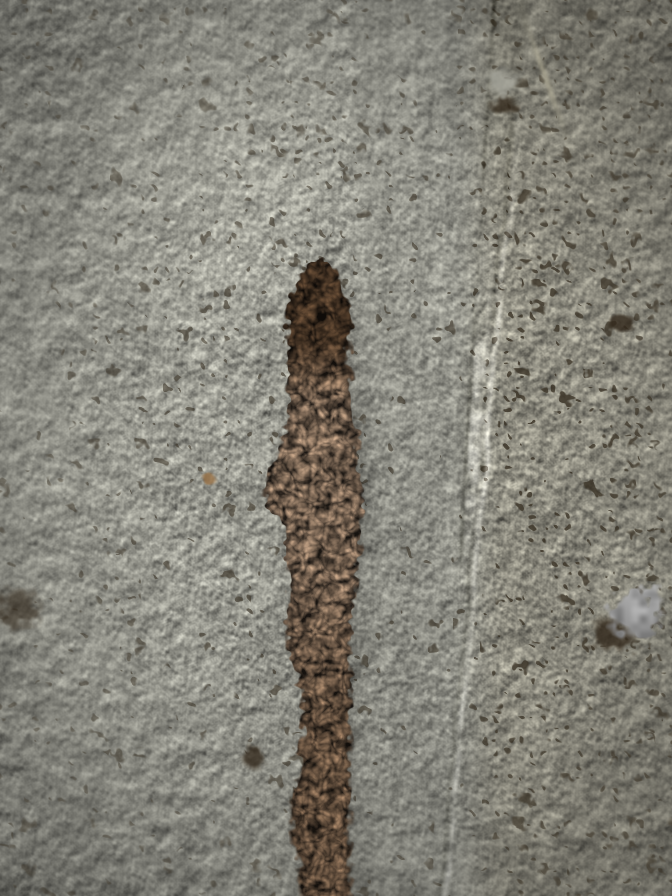
Reproduce this texture procedurally as a Shadertoy shader.

```glsl
// Weathered concrete with a crumbly, vertical mud streak and a scraped ridge.
// Noise relief lights the wall, hashed cells scatter pits, and cellular noise
// builds the mud grains; detail softens away from the centre of focus.

vec2 hash22(vec2 p) {
    vec3 q = fract(p.xyx * vec3(0.1031, 0.1030, 0.0973));
    q += dot(q, q.yzx + 33.33);
    return fract((q.xx + q.yz) * q.zy);
}

float noise(vec2 p) {
    vec2 i = floor(p), f = fract(p);
    f = f * f * (3.0 - 2.0 * f);
    float low = mix(hash22(i).x, hash22(i + vec2(1, 0)).x, f.x);
    float high = mix(hash22(i + vec2(0, 1)).x, hash22(i + 1.0).x, f.x);
    return mix(low, high, f.y);
}

// Octaves whose fine layers fade as blur goes from 0 to 1.
float fbm(vec2 p, float blur) {
    float sum = 0.0, amp = 0.5;
    for (int i = 0; i < 4; i++) {
        sum += amp * (noise(p) - 0.5);
        p = mat2(1.6, 1.2, -1.2, 1.6) * p + 7.3;
        amp *= mix(0.7, 0.45, blur);
    }
    return sum;
}

// Slope of the octave noise, as lit from above.
float relief(vec2 p, float blur) {
    return fbm(p, blur) - fbm(p + vec2(-0.1, 0.24), blur);
}

float glow(vec2 p, vec2 centre, vec2 size) {
    vec2 q = (p - centre) / size;
    return exp(-dot(q, q));
}

float stroke(float offset, float width) {
    return exp(-offset * offset / (width * width));
}

float blob(vec2 p, vec2 centre, vec2 size, float soft) {
    float d = length((p - centre) / size) + 0.8 * noise(p * 130.0) - 0.4;
    return 1.0 - smoothstep(1.0 - soft, 1.0 + soft, d);
}

// One irregular hole in some of the cells of a grid.
float pits(vec2 p, float scale, float density, float blur) {
    vec2 q = p * scale + 0.5 * vec2(noise(p * 150.0), noise(p * 150.0 + 40.0));
    vec2 cell = floor(q), pick = hash22(cell + scale);
    vec2 away = fract(q) - 0.35 - 0.3 * hash22(cell + 51.0);
    away = mat2(0.8, 0.6, -0.6, 0.8) * away * vec2(1.0, 1.4);
    float radius = mix(0.1, 0.3, pick.y), soft = mix(0.08, 0.16, blur);
    return step(pick.x, density) * (1.0 - smoothstep(radius - soft, radius + soft, length(away)));
}

// Height of rounded grains.
float grains(vec2 p) {
    float nearest = 9.0;
    for (int k = 0; k < 9; k++) {
        vec2 id = floor(p) + vec2(k % 3 - 1, k / 3 - 1);
        nearest = min(nearest, length(id + 0.1 + 0.8 * hash22(id) - p));
    }
    return 1.0 - nearest;
}

// Signed distance to the streak, negative inside.
float streakDistance(vec2 p) {
    float left = 0.322 - 0.027 * stroke(p.y - 0.455, 0.045) - 0.014 * stroke(p.y - 0.08, 0.035)
               + 0.014 * (1.0 - smoothstep(0.21, 0.29, p.y));
    float right = 0.39 + 0.012 * stroke(p.y - 0.43, 0.12);
    float taper = sqrt(clamp((0.708 - p.y) / 0.04, 0.0, 1.0));
    float wobble = 0.008 * noise(p * 60.0) + 0.01 * noise(p * 170.0) - 0.009;
    float d = abs(p.x - 0.5 * (left + right)) - 0.5 * (right - left) * taper;
    return max(d, p.y - 0.708) + wobble;
}

vec3 wall(vec2 p, float blur) {
    float right = smoothstep(0.5, 0.57, p.x);
    float channel = smoothstep(0.385, 0.41, p.x) * (1.0 - right);
    float tone = 0.54 + 0.09 * glow(p, vec2(0.29, 0.77), vec2(0.16, 0.2))
               + 0.045 * glow(p, vec2(0.2, 0.4), vec2(0.17, 0.28))
               + 0.025 * glow(p, vec2(0.52, 0.6), vec2(0.1, 0.35));
    tone -= 0.12 * smoothstep(0.32, 0.66, length((p - vec2(0.37, 0.5)) * vec2(1.15, 1.0)));
    tone += relief(p * 60.0, blur) * mix(0.56, 0.4, channel) + 0.1 * fbm(p * 20.0, blur);
    tone += 0.17 * (noise(p * 250.0) - 0.5) * (1.0 - 0.6 * blur);
    tone += 0.07 * channel * (noise(p * vec2(150.0, 7.0)) - 0.5);
    vec3 c = tone * mix(vec3(1.0, 1.0, 0.94), vec3(1.0, 0.985, 0.9), right);
    // Pits crowd the right side and the rough area above the streak.
    float crowd = 0.15 + 0.2 * right + 0.22 * glow(p, vec2(0.36, 0.83), vec2(0.17)) - 0.06 * channel;
    float holes = max(pits(p, 40.0, crowd * 0.7, blur), pits(p + 0.37, 76.0, crowd, blur));
    return mix(c, vec3(0.22, 0.19, 0.14), holes * mix(0.6, 0.8, right) * (1.0 - 0.35 * blur));
}

// Brightness added by the scraped ridge.
float ridge(vec2 p) {
    float edge = p.x - 0.495 - 0.094 * p.y - 0.005 * noise(vec2(p.y * 25.0, 3.0));
    float inner = p.x - 0.4915 - 0.06 * p.y, upper = smoothstep(0.35, 0.4, p.y);
    float band = smoothstep(-0.003, 0.003, inner) * (1.0 - smoothstep(-0.003, 0.003, edge));
    float crumbs = noise(p * vec2(130.0, 75.0)) * glow(p, vec2(0.53), vec2(0.08, 0.16));
    float line = 0.2 * stroke(edge, 0.003) * noise(p * vec2(90.0, 40.0)) - 0.08 * stroke(edge + 0.007, 0.003);
    float groove = 0.16 * stroke(inner, 0.003) * noise(p * vec2(60.0, 18.0));
    return upper * (band * (0.3 * crumbs - 0.03) - groove) + line * (1.0 - smoothstep(0.78, 0.95, p.y));
}

vec3 mud(vec2 p, float d) {
    vec2 q = p + 0.008 * vec2(noise(p * 90.0), noise(p * 90.0 + 9.0));
    float light = 0.8 * grains(q * 75.0) + 0.7 * grains(q * 140.0) - 0.1;
    light += 1.3 * relief(p * 50.0, 0.2) + 0.5 * noise(q * 190.0) - 0.2;
    vec3 c = mix(vec3(0.42, 0.335, 0.26), vec3(0.51, 0.425, 0.35), smoothstep(0.15, 0.4, p.y));
    c = mix(c, vec3(0.29, 0.215, 0.15), smoothstep(0.54, 0.63, p.y));
    return c * max(light, 0.2) * mix(0.75, 1.0, smoothstep(0.0, 0.012, -d));
}

void mainImage(out vec4 fragColor, in vec2 fragCoord) {
    vec2 p = fragCoord / iResolution.y;
    float blur = 0.8 * smoothstep(0.22, 0.55, length((p - vec2(0.42, 0.48)) * vec2(1.2, 0.95)));
    vec3 c = wall(p, blur) + ridge(p);
    // Isolated holes, chips and a pale scratch.
    float hole = 0.75 * blob(p, vec2(0.02, 0.32), vec2(0.024, 0.019), 0.5);
    hole = max(hole, blob(p, vec2(0.282, 0.154), vec2(0.013, 0.012), 0.4));
    hole = max(hole, blob(p, vec2(0.694, 0.639), vec2(0.012, 0.008), 0.4));
    hole = max(hole, blob(p, vec2(0.564, 0.884), vec2(0.015, 0.009), 0.4));
    hole = max(hole, blob(p, vec2(0.686, 0.291), vec2(0.026, 0.018), 0.35));
    c = mix(c, vec3(0.19, 0.15, 0.1), 0.78 * hole);
    c = mix(c, vec3(0.65, 0.65, 0.61), 0.8 * blob(p, vec2(0.56, 0.909), vec2(0.017), 0.5));
    c = mix(c, vec3(0.6, 0.45, 0.28), 0.8 * blob(p, vec2(0.235, 0.466), vec2(0.007), 0.4));
    float scratch = stroke(p.x - 0.61 + 0.35 * (p.y - 0.91), 0.004) * stroke(p.y - 0.915, 0.05);
    c = mix(c, vec3(0.7, 0.68, 0.59), 0.6 * scratch);
    // Pebble above its hollow.
    float stone = 0.48 + 2.5 * (p.y - 0.317) + 0.22 * noise(p * 110.0);
    c = mix(c, vec3(stone), blob(p, vec2(0.71, 0.317), vec2(0.026, 0.03), 0.2));
    // Contact shadow, then the streak.
    float d = streakDistance(p), soft = max(1.0 / iResolution.y, 0.002 + 0.004 * blur);
    c *= 1.0 - 0.2 * exp(-max(d, 0.0) * 90.0) * smoothstep(0.32, 0.4, p.x);
    c = mix(c, mud(p, d), 1.0 - smoothstep(-soft, soft, d));
    fragColor = vec4(clamp(c, 0.0, 1.0), 1.0);
}
```
